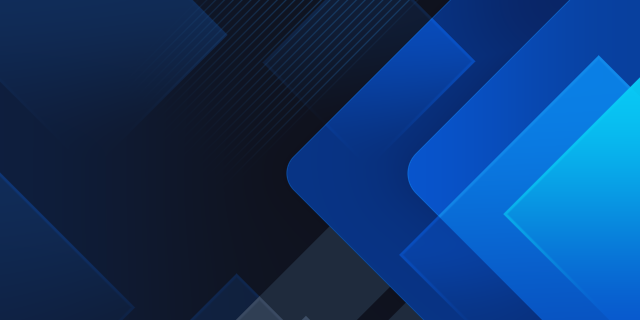
Write a Shadertoy shader that draws this background.

```glsl
const vec3 NAVY = vec3(0.055, 0.120, 0.245);
const vec3 INK = vec3(0.060, 0.078, 0.130);
const vec3 SHADOW = vec3(0.058, 0.065, 0.110);
const vec3 DUSK = vec3(0.065, 0.185, 0.370);
const vec3 SLATE = vec3(0.120, 0.170, 0.240);
const vec3 STEEL = vec3(0.300, 0.370, 0.480);
const vec3 ROYAL = vec3(0.030, 0.205, 0.525);
const vec3 DEEP_ROYAL = vec3(0.035, 0.140, 0.390);
const vec3 COBALT = vec3(0.030, 0.300, 0.740);
const vec3 AZURE = vec3(0.030, 0.330, 0.800);
const vec3 DEEP_AZURE = vec3(0.030, 0.250, 0.620);
const vec3 SKY = vec3(0.040, 0.510, 0.910);
const vec3 CYAN = vec3(0.030, 0.800, 0.960);
const vec3 RIM = vec3(0.080, 0.560, 0.930);
const vec3 HATCH = vec3(0.100, 0.300, 0.500);

const float FAR = 6.0;            // extent of open-ended panes
const float RIM_WIDTH = 0.017;
const float HATCH_STEP = 0.0275;
const float HATCH_WIDTH = 0.0028;
const float BACK_RADIUS = 0.105;
const float FRONT_RADIUS = 0.125;

// Signed distance to a rounded box given by two opposite corners
float box(vec2 q, vec2 lo, vec2 hi, float radius) {
    vec2 d = abs(q - 0.5 * (lo + hi)) - 0.5 * (hi - lo) + radius;
    return length(max(d, 0.0)) + min(max(d.x, d.y), 0.0) - radius;
}

float fill(float d) {
    float aa = 1.0 / iResolution.y;
    return smoothstep(aa, -aa, d);
}

// Soft band of light just inside an edge
float rim(float d, float width) {
    return fill(d) * smoothstep(-width, -0.4 * width, d);
}

// Translucent pane with a lit border
vec3 pane(vec3 col, float d, vec3 tint, float alpha, vec3 edge, float edgeAlpha) {
    col = mix(col, tint, fill(d) * alpha);
    return mix(col, edge, rim(d, RIM_WIDTH) * edgeAlpha);
}

void mainImage(out vec4 fragColor, in vec2 fragCoord) {
    vec2 p = fragCoord / iResolution.y;
    p.x += 1.0 - 0.5 * iResolution.x / iResolution.y;
    // Diagonal axes: x runs down-right, y runs up-right
    vec2 q = vec2(p.x - p.y + 1.0, p.x + p.y - 1.0);

    float back = box(q, vec2(1.406, 0.323), vec2(FAR), BACK_RADIUS);
    float front = box(q, vec2(1.779, 0.695), vec2(FAR), FRONT_RADIUS);
    float bridge = box(q, vec2(1.016, 0.625), vec2(1.677, 1.294), 0.0);

    // Dark ground
    vec3 col = mix(NAVY, INK, smoothstep(-0.1, 0.95, p.x));
    col = mix(col, SHADOW, 0.8 * exp(-5.0 * max(back, 0.0)));

    // Faint panes on the left
    float topLeft = box(q, vec2(-FAR, -0.255), vec2(0.820, 0.602), 0.0);
    float fade = smoothstep(0.50, 1.05, p.y);
    col = pane(col, topLeft, DUSK, 0.85 * fade, DUSK, 0.45 * fade);

    float bottomLeft = box(q, vec2(-FAR), vec2(1.383, -0.539), 0.0);
    fade = smoothstep(-0.25, 0.5, p.y);
    col = pane(col, bottomLeft, DUSK, 0.8 * fade, COBALT, 0.3 * fade);

    fade = smoothstep(0.55, 1.0, p.y);
    col = pane(col, bridge, DUSK, 0.35 * fade, DUSK, 0.45 * fade);

    // Diagonal hatching
    float stripe = abs(fract(q.x / HATCH_STEP) - 0.5) * HATCH_STEP;
    float aa = 1.0 / iResolution.y;
    float hatch = smoothstep(HATCH_WIDTH + aa, HATCH_WIDTH - aa, stripe);
    hatch *= smoothstep(0.60, 0.68, q.x) * smoothstep(1.32, 1.28, q.x);
    hatch *= smoothstep(0.05, 1.15, q.y);
    col = mix(col, HATCH, 0.6 * hatch);

    // Slate bars and small panes along the bottom
    float bar = box(q, vec2(1.737, -FAR), vec2(2.115, FAR), 0.0);
    float bars = min(bar, 2.214 - q.x);
    float peak = box(q, vec2(1.594, -FAR), vec2(FAR, -0.115), 0.0);
    float tip = box(q, vec2(1.943, -FAR), vec2(FAR, -0.031), 0.0);
    col = pane(col, peak, DUSK, 0.45, COBALT, 0.12);
    col = mix(col, SLATE, fill(bars));
    col = pane(col, max(peak, bar), STEEL, 0.38, STEEL, 0.35);
    col = pane(col, max(tip, bar), STEEL, 0.45, STEEL, 0.4);

    // Rear blue panel, shaded by the one in front of it
    float shade = exp(-6.0 * max(front, 0.0)) * mix(0.3, 0.75, p.y);
    shade = max(shade, 0.9 * smoothstep(1.2, 1.75, p.x) * smoothstep(0.5, 1.0, p.y));
    vec3 backCol = mix(ROYAL, DEEP_ROYAL, shade);
    fade = smoothstep(0.48, 0.98, p.y);
    backCol = pane(backCol, bridge, COBALT, 0.95 * fade, AZURE, 0.75 * fade);
    col = mix(col, backCol, fill(back));
    col = mix(col, RIM, 0.25 * rim(back, 0.006));

    // Front blue panel
    vec3 frontCol = mix(AZURE, DEEP_AZURE, smoothstep(1.25, 2.0, p.x));
    col = mix(col, frontCol, fill(front));
    col = mix(col, RIM, 0.35 * rim(front, 0.006));

    // Sky pane, dimmer where it leaves the front panel
    float sky = box(q, vec2(2.044, 0.451), vec2(FAR, 1.698), 0.0);
    float onFront = fill(front);
    vec3 skyCol = mix(COBALT, SKY, onFront * smoothstep(-0.25, 0.75, p.y));
    float skyAlpha = mix(0.6 * smoothstep(-0.05, 0.25, p.y), 0.95, onFront);
    vec3 skyEdge = mix(AZURE, RIM, onFront);
    col = pane(col, sky, skyCol, skyAlpha, skyEdge, 0.65 * smoothstep(-0.1, 0.3, p.y));

    // Cyan pane on top
    float cyan = box(q, vec2(2.242, 0.904), vec2(FAR), 0.0);
    vec3 cyanCol = mix(AZURE, CYAN, smoothstep(-0.12, 0.78, p.y));
    col = pane(col, cyan, cyanCol, 0.95, CYAN, 0.6 * smoothstep(0.0, 0.45, p.y));

    fragColor = vec4(col, 1.0);
}
```
